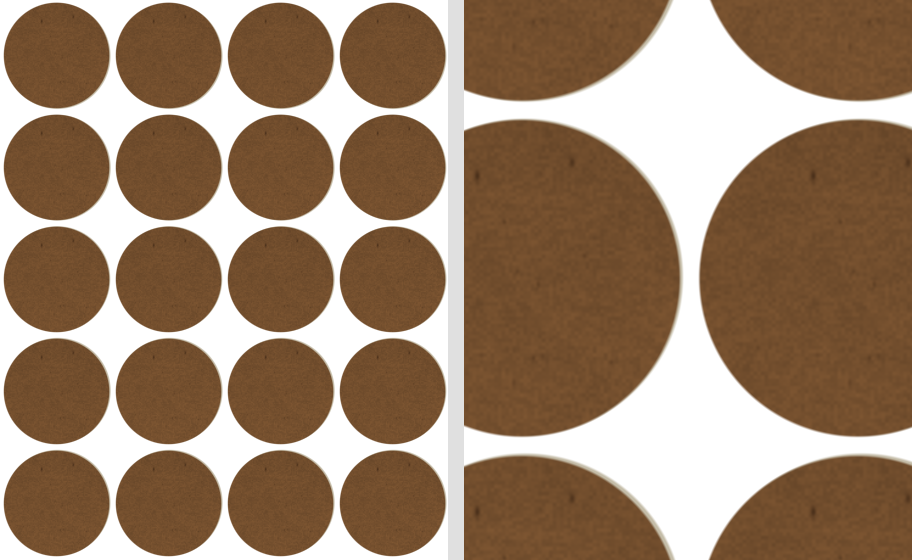
Left, the full canvas; right, a detail of the centre.
Reproduce this pattern procedurally as a Shadertoy shader.

```glsl
// Grid of round brown kraft-paper labels on white, with grain, flecks and a thin pale cut edge.

const vec2  GRID          = vec2(4.0, 5.0);        // labels across and down
const vec2  CENTRE        = vec2(0.505, 0.505);    // label centre inside its cell
const float RADIUS        = 0.471;                 // in cell units
const vec3  BACKGROUND    = vec3(1.0);
const vec3  KRAFT         = vec3(0.452, 0.308, 0.178);
const vec3  CUT_EDGE      = vec3(0.77, 0.74, 0.66);
const vec3  FLECK         = vec3(0.24, 0.15, 0.08);
const float EDGE_SHIFT    = 0.011;                 // sideways offset of the pale edge
const float GRAIN_FREQ    = 92.0;                  // grains per cell
const float GRAIN_AMOUNT  = 0.055;
const float FIBRE_AMOUNT  = 0.030;
const float MOTTLE_AMOUNT = 0.026;
const float TONE_VARIATION = 0.012;                // brightness change between labels
const int   SMALL_FLECKS  = 14;

float hash(vec2 p) {
    vec3 q = fract(vec3(p.xyx) * 0.1031);
    q += dot(q, q.yzx + 33.33);
    return fract((q.x + q.y) * q.z);
}

float valueNoise(vec2 p) {
    vec2 i = floor(p), f = fract(p);
    f = f * f * (3.0 - 2.0 * f);
    return mix(mix(hash(i), hash(i + vec2(1, 0)), f.x),
               mix(hash(i + vec2(0, 1)), hash(i + vec2(1, 1)), f.x), f.y);
}

float discMask(vec2 p, float radius, float blur) {
    return 1.0 - smoothstep(-blur, blur, length(p) - radius);
}

// Soft elongated mark
float fleckMask(vec2 p, vec2 halfSize) {
    return exp(-dot(p / halfSize, p / halfSize));
}

vec3 kraftPaper(vec2 p, vec2 label) {
    vec2 q = p + 1.0;
    float grain  = valueNoise(q * GRAIN_FREQ) - 0.5;
    float fibre  = valueNoise(q * vec2(24.0, 66.0) + 17.0) - 0.5;
    float mottle = valueNoise(q * 9.0 + 41.0) - 0.5;
    float shade  = 1.0 - 0.06 * p.y;               // slightly darker towards the top
    shade += 2.0 * (GRAIN_AMOUNT * grain + FIBRE_AMOUNT * fibre + MOTTLE_AMOUNT * mottle);
    shade += TONE_VARIATION * 2.0 * (hash(label + 7.0) - 0.5);
    vec3 paper = KRAFT * shade;

    // Two dark flecks near the top
    float dark = 0.70 * fleckMask(p - vec2(-0.132, 0.305), vec2(0.008, 0.019));
    dark = max(dark, 0.60 * fleckMask(p - vec2(0.150, 0.345), vec2(0.009, 0.016)));

    // Small faint flecks
    for (int i = 0; i < SMALL_FLECKS; i++) {
        float k = float(i);
        float angle = 6.2832 * hash(vec2(k, 3.0));
        vec2 spot = 0.42 * sqrt(hash(vec2(k, 11.0))) * vec2(cos(angle), sin(angle));
        vec2 size = vec2(0.007, 0.006 + 0.006 * hash(vec2(k, 23.0)));
        dark = max(dark, 0.35 * hash(vec2(k, 31.0)) * fleckMask(p - spot, size));
    }
    return mix(paper, FLECK, dark);
}

void mainImage(out vec4 fragColor, in vec2 fragCoord) {
    // Cell coordinates, kept round on any canvas
    vec2 cellPixels = iResolution.xy / GRID;
    float unit = min(cellPixels.x, cellPixels.y);
    vec2 grid = fragCoord / cellPixels;
    vec2 label = mod(floor(grid), GRID);
    vec2 p = (fract(grid) - CENTRE) * cellPixels / unit;
    float blur = max(0.8 / unit, 0.005);

    // Pale edge leans up on the lower rows and down on the top row
    float lean = mix(0.007, -0.006, smoothstep(1.0, 4.0, label.y));
    float shift = EDGE_SHIFT * mix(0.75, 1.1, hash(label + 3.0));
    vec3 color = mix(BACKGROUND, CUT_EDGE, discMask(p - vec2(shift, lean), RADIUS, blur));

    // Paper face
    color = mix(color, kraftPaper(p, label), discMask(p, RADIUS, blur));
    fragColor = vec4(clamp(color, 0.0, 1.0), 1.0);
}
```
